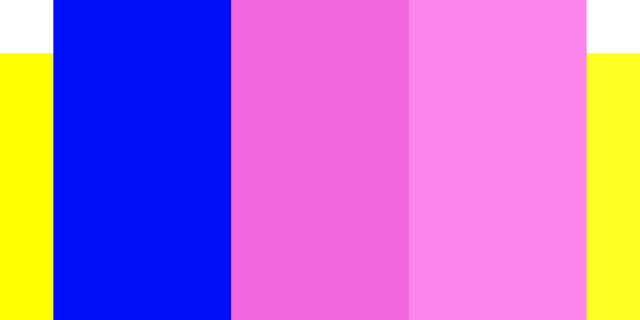
Write a WebGL 1 fragment shader that draws this background.

```glsl
precision mediump float;
// Three equal vertical bands (blue, deep pink, light pink) fill the centre.
// Narrow yellow margins flank them, each capped by a white block at the top.
// Every edge is a one-pixel antialiased step in canvas fractions.

uniform vec2 u_resolution;

const vec3 WHITE        = vec3(1.0, 1.0, 0.995);
const vec3 YELLOW_LEFT  = vec3(1.0, 1.0, 0.0);
const vec3 YELLOW_RIGHT = vec3(1.0, 1.0, 0.13);
const vec3 BLUE         = vec3(0.0, 0.06, 0.98);
const vec3 DEEP_PINK    = vec3(0.95, 0.40, 0.87);
const vec3 LIGHT_PINK   = vec3(0.99, 0.52, 0.92);

const float MARGIN = 1.0 / 12.0;                     // fraction of width
const float BAND_WIDTH = (1.0 - 2.0 * MARGIN) / 3.0; // fraction of width
const float CAP_HEIGHT = 1.0 / 6.0;                  // fraction of height

// Coverage of the region beyond an edge, smoothed over one pixel
float edgeMask(float position, float edge, float pixel) {
  return clamp((position - edge) / pixel + 0.5, 0.0, 1.0);
}

// Yellow side strip with its white cap
vec3 sideStrip(vec3 yellow, float capMask) {
  return mix(yellow, WHITE, capMask);
}

void main() {
  vec2 uv = gl_FragCoord.xy / u_resolution;
  vec2 pixel = 1.0 / u_resolution;
  float capMask = edgeMask(uv.y, 1.0 - CAP_HEIGHT, pixel.y);

  // Layer the columns from left to right
  vec3 color = sideStrip(YELLOW_LEFT, capMask);
  color = mix(color, BLUE, edgeMask(uv.x, MARGIN, pixel.x));
  color = mix(color, DEEP_PINK, edgeMask(uv.x, MARGIN + BAND_WIDTH, pixel.x));
  color = mix(color, LIGHT_PINK, edgeMask(uv.x, MARGIN + 2.0 * BAND_WIDTH, pixel.x));
  color = mix(color, sideStrip(YELLOW_RIGHT, capMask), edgeMask(uv.x, 1.0 - MARGIN, pixel.x));

  gl_FragColor = vec4(color, 1.0);
}
```
